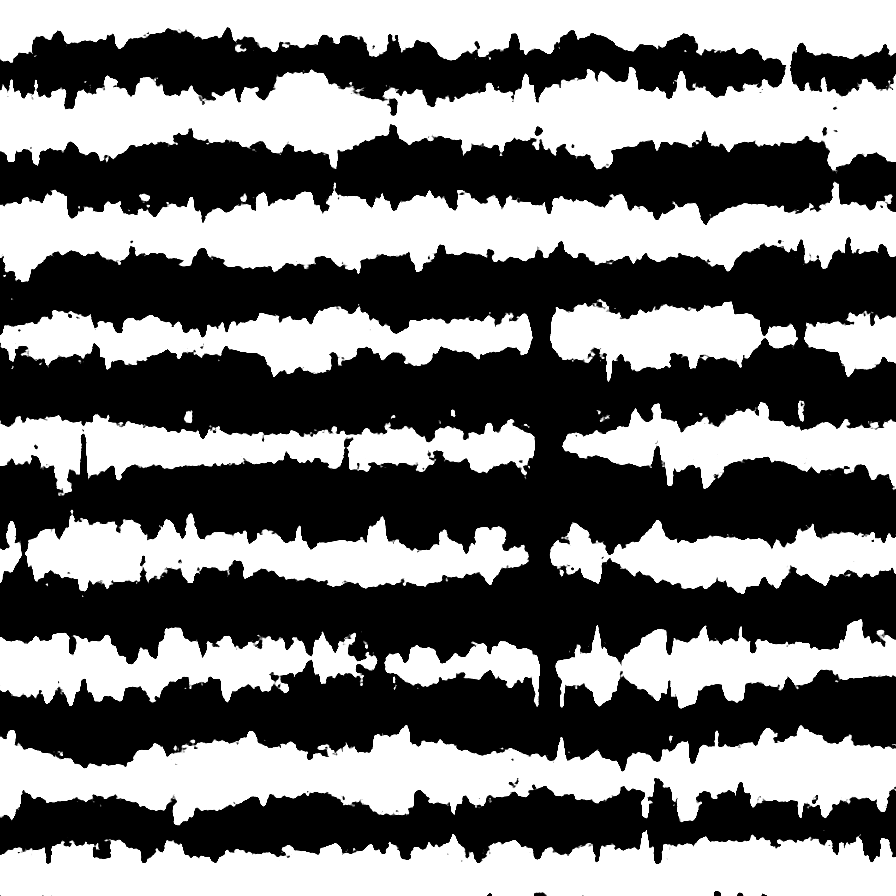
Reproduce this pattern procedurally as a Shadertoy shader.

```glsl
float hash(vec2 p) {
    vec3 q = fract(p.xyx * 0.1031);
    q += dot(q, q.yzx + 33.33);
    return fract((q.x + q.y) * q.z);
}

// Smooth value noise in -1..1
float noise(vec2 p) {
    vec2 cell = floor(p), f = fract(p);
    f = f * f * (3.0 - 2.0 * f);
    float low = mix(hash(cell), hash(cell + vec2(1.0, 0.0)), f.x);
    float high = mix(hash(cell + vec2(0.0, 1.0)), hash(cell + vec2(1.0)), f.x);
    return 2.0 * mix(low, high, f.y) - 1.0;
}

float fbm(vec2 p) {
    float sum = 0.0, amplitude = 0.5;
    for (int octave = 0; octave < 5; octave++) {
        sum += amplitude * noise(p);
        p = p * 2.03 + vec2(17.3, 9.1);
        amplitude *= 0.56;
    }
    return sum;
}

// Positive inside the torn white bands, negative between them
float bandField(vec2 p) {
    float row = (p.y - 0.016) / 0.1215;
    float band = floor(row + 0.5);
    float offset = (row - band) * 0.1215;

    // Each band wanders and swells along its length
    offset -= 0.006 * noise(vec2(p.x * 6.0, band * 7.0 + 3.0));
    float halfWidth = 0.0215 + 0.07 * (p.y - 0.46) * (p.y - 0.46);
    halfWidth += 0.009 * noise(vec2(p.x * 9.0 + 5.0, band * 11.0 + 40.0));

    // Worn middle and a crack through the central bands
    vec2 worn = (p - vec2(0.52, 0.43)) / vec2(0.12, 0.12);
    halfWidth -= 0.009 * exp(-dot(worn, worn));
    float crack = (p.x - 0.607 - 0.008 * noise(vec2(p.y * 18.0, 2.0))) / 0.010;
    float crackSpan = smoothstep(0.2, 0.25, p.y) * smoothstep(0.68, 0.63, p.y);
    halfWidth -= 0.05 * crackSpan * exp(-crack * crack);

    // Ragged edges with narrow upright teeth
    float ragged = 0.019 * fbm(p * vec2(30.0, 34.0));
    float tooth = noise(p * vec2(75.0, 22.0) + 60.0);
    ragged += 0.018 * sign(tooth) * smoothstep(0.35, 0.9, abs(tooth));
    ragged += 0.003 * noise(p * 230.0);

    return halfWidth - abs(offset) + ragged;
}

void mainImage(out vec4 fragColor, in vec2 fragCoord) {
    vec2 p = fragCoord / iResolution.y;
    float edge = 0.8 / iResolution.y;
    float white = smoothstep(-edge, edge, bandField(p));
    fragColor = vec4(vec3(white), 1.0);
}
```
